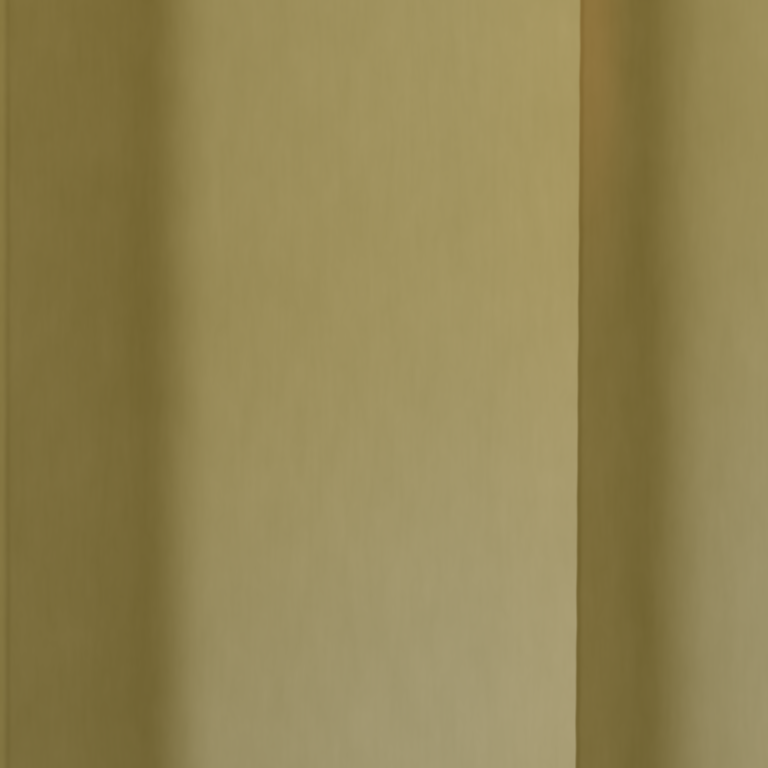
Give the GLSL for this texture, as a three.js fragment shader.

```glsl
varying vec2 vUv;

vec2 gradientAt(vec2 cell) {
  vec2 h = vec2(dot(cell, vec2(127.1, 311.7)), dot(cell, vec2(269.5, 183.3)));
  return fract(sin(h) * 43758.5) * 2.0 - 1.0;
}

float gradientNoise(vec2 p) {
  vec2 i = floor(p);
  vec2 f = p - i;
  vec2 u = f * f * f * (f * (f * 6.0 - 15.0) + 10.0);
  float low = mix(dot(gradientAt(i), f),
                  dot(gradientAt(i + vec2(1, 0)), f - vec2(1, 0)), u.x);
  float high = mix(dot(gradientAt(i + vec2(0, 1)), f - vec2(0, 1)),
                   dot(gradientAt(i + vec2(1, 1)), f - vec2(1, 1)), u.x);
  return mix(low, high, u.y);
}

// Vertical weave with finer, softer mottling
float clothGrain(vec2 p) {
  float grain = 0.0;
  float weight = 0.5;
  vec2 scale = vec2(26.0, 9.0);
  for (int i = 0; i < 4; i++) {
    grain += weight * gradientNoise(p * scale + float(i) * 17.3);
    scale *= vec2(1.8, 2.1);
    weight *= 0.75;
  }
  return grain + 0.35 * gradientNoise(p * vec2(150.0, 14.0));
}

void main() {
  float x = vUv.x + 0.004 * gradientNoise(vec2(3.0, vUv.y * 5.0));
  float y = vUv.y;

  // Lit cloth turns greyer and paler toward the lower right
  float pale = smoothstep(0.75, 0.0, y + 0.35 * (0.6 - x));
  vec3 lit = mix(vec3(0.635, 0.58, 0.375), vec3(0.64, 0.602, 0.45), pale);
  vec3 shade = mix(vec3(0.465, 0.412, 0.222), vec3(0.487, 0.424, 0.217), y);

  // Left fold opens into the broad front panel
  float front = 0.78 * smoothstep(0.185, 0.285, x) + 0.22 * smoothstep(0.24, 0.58, x);
  vec3 panel = mix(shade, lit, front);
  panel += 0.018 * smoothstep(0.17, 0.04, x);
  panel -= 0.016 * exp(-pow((x - 0.195) / 0.03, 2.0));
  panel += vec3(0.02, 0.014, 0.006) * smoothstep(0.58, 0.74, x);

  // Right fold: warm shadow beside the edge, then a soft return to light
  float back = 0.65 * smoothstep(0.835, 0.93, x) + 0.2 * smoothstep(0.9, 1.0, x);
  vec3 recess = mix(shade, lit, back);
  recess += vec3(0.055, 0.02, 0.012) * smoothstep(0.55, 0.95, y) * smoothstep(0.83, 0.77, x);
  recess += vec3(0.018, 0.013, 0.01) * smoothstep(0.83, 0.765, x);
  recess -= 0.014 * exp(-pow((x - 0.84) / 0.025, 2.0));

  // Crisp overlapping edge, leaning slightly
  float edge = 0.7495 + 0.006 * y + 0.0012 * gradientNoise(vec2(7.0, y * 24.0));
  vec3 color = mix(panel, recess, smoothstep(-0.0018, 0.0018, vUv.x - edge));
  color -= 0.035 * exp(-pow((vUv.x - edge - 0.003) / 0.003, 2.0));

  // Faint seam at the far left
  color += vec3(0.03, 0.03, 0.02) * smoothstep(0.009, 0.002, vUv.x);
  color -= 0.02 * exp(-pow((vUv.x - 0.011) / 0.003, 2.0));

  float broad = gradientNoise(vUv * vec2(7.0, 4.0));
  color += vec3(0.022, 0.02, 0.024) * clothGrain(vUv) + 0.008 * broad;
  gl_FragColor = vec4(color, 1.0);
}
```
